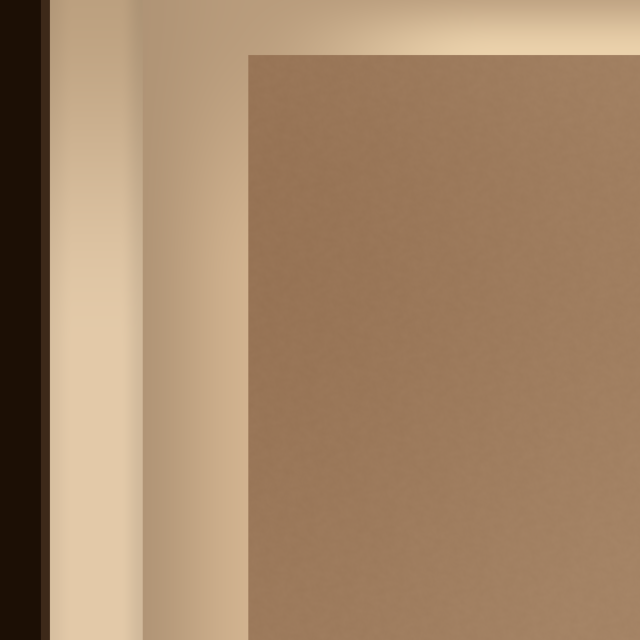
Reproduce this background procedurally as a WebGL 1 fragment shader.

```glsl
precision highp float;
// Softly lit wall: a dark border, a pale upright, a shaded recess and a tan panel under a warm glow.

uniform vec2 u_resolution;

#define DARK_END 0.064
#define TRIM_END 0.078
#define UPRIGHT_END 0.223
#define PANEL_LEFT 0.388
#define PANEL_TOP 0.914
#define GRAIN_SCALE 150.0
#define GRAIN_AMOUNT 0.007

const vec3 DARK = vec3(0.11, 0.06, 0.02);
const vec3 TRIM = vec3(0.24, 0.16, 0.10);
const vec3 SHADE = vec3(0.69, 0.58, 0.46);
const vec3 WARM = vec3(0.82, 0.70, 0.56);
const vec3 PALE = vec3(0.89, 0.79, 0.66);
const vec3 GLOW = vec3(0.92, 0.82, 0.67);
const vec3 PANEL_DEEP = vec3(0.59, 0.45, 0.33);
const vec3 PANEL_LIGHT = vec3(0.645, 0.515, 0.395);

// Antialiased step, one pixel wide on either side
float edge(float at, float value, float pixel) {
  return smoothstep(at - pixel, at + pixel, value);
}

// Layered sines, turned and bent at each octave
float grain(vec2 p) {
  float sum = 0.0;
  float weight = 0.5;
  for (int i = 0; i < 4; i++) {
    sum += weight * sin(p.x + 1.7 * sin(p.y * 0.8)) * sin(p.y + 1.3 * sin(p.x * 0.7));
    p = mat2(0.8, 0.6, -0.6, 0.8) * p * 1.7 + 2.3;
    weight *= 0.7;
  }
  return sum;
}

// Pale upright, dimmer towards the top and along both sides
vec3 uprightColor(vec2 uv) {
  float across = (uv.x - TRIM_END) / (UPRIGHT_END - TRIM_END);
  float height = 1.0 - smoothstep(0.45, 1.08, uv.y);
  vec3 color = mix(vec3(0.73, 0.62, 0.49), PALE, height);
  color *= 1.0 - 0.05 * (1.0 - smoothstep(0.0, 0.25, across));
  return color * (1.0 - 0.08 * smoothstep(0.75, 1.0, across));
}

// Recess brightening to the right, with a glow along the top of the panel
vec3 recessColor(vec2 uv) {
  float across = smoothstep(UPRIGHT_END - 0.02, PANEL_LEFT + 0.01, uv.x);
  float height = 1.0 - 0.75 * smoothstep(0.55, 1.0, uv.y);
  vec3 color = mix(SHADE, WARM, across * height);
  float lamp = smoothstep(0.36, 0.78, uv.x) * (1.0 - smoothstep(PANEL_TOP, 1.03, uv.y));
  return mix(color, GLOW, lamp);
}

// Tan panel, deepest at the upper left
vec3 panelColor(vec2 uv) {
  float across = smoothstep(PANEL_LEFT - 0.05, 1.1, uv.x);
  float light = 0.7 * across + 0.45 * (1.0 - smoothstep(-0.1, 0.6, uv.y));
  light += 0.12 * smoothstep(0.7, PANEL_TOP, uv.y);
  return mix(PANEL_DEEP, PANEL_LIGHT, clamp(light, 0.0, 1.0));
}

void main() {
  vec2 uv = gl_FragCoord.xy / u_resolution;
  vec2 pixel = 0.7 / u_resolution;

  // Layers from left to right
  vec3 color = mix(DARK, TRIM, edge(DARK_END, uv.x, pixel.x));
  color = mix(color, uprightColor(uv), edge(TRIM_END, uv.x, pixel.x));
  color = mix(color, recessColor(uv), edge(UPRIGHT_END, uv.x, pixel.x));

  // Panel with fine grain
  float inPanel = edge(PANEL_LEFT, uv.x, pixel.x) * (1.0 - edge(PANEL_TOP, uv.y, pixel.y));
  vec3 panel = panelColor(uv) + GRAIN_AMOUNT * grain(uv * GRAIN_SCALE);
  color = mix(color, panel, inPanel);

  gl_FragColor = vec4(color, 1.0);
}
```
